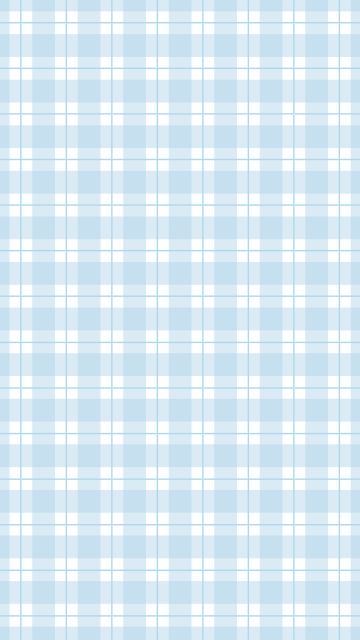
A Shadertoy shader for this pattern:

```glsl
const vec3 WHITE = vec3(0.993, 0.998, 1.0);
const vec3 PALE_BLUE = vec3(0.853, 0.920, 0.960);
const vec3 DEEP_BLUE = vec3(0.780, 0.880, 0.940);
const vec3 LINE_BLUE = vec3(0.700, 0.845, 0.915);

// Lengths are fractions of the canvas width
const vec2 PITCH = vec2(0.1264, 0.1266);
const vec2 FIRST_STRIPE = vec2(0.0579, 0.0632);
const float LINE_WIDTH = 0.0039;
const float LINE_SHIFT = 0.0018;
const float SHIFT_ROW = 6.5;

// Distance to the nearest centre of a repeating stripe
vec2 stripeDistance(vec2 p, vec2 first, vec2 pitch) {
    return abs(fract((p - first) / pitch + 0.5) - 0.5) * pitch;
}

// Coverage of a stripe with the given half width
vec2 stripe(vec2 dist, vec2 halfWidth, float pixel) {
    return clamp((halfWidth - dist) / pixel + 0.5, 0.0, 1.0);
}

void mainImage(out vec4 fragColor, in vec2 fragCoord) {
    float pixel = 1.0 / iResolution.x;
    vec2 p = vec2(fragCoord.x, iResolution.y - fragCoord.y) * pixel;

    // Wide bands: crossings of two blue bands are deepest
    vec2 gap = stripe(stripeDistance(p, FIRST_STRIPE, PITCH), PITCH * 0.25, pixel);
    vec2 band = 1.0 - gap;
    vec3 color = mix(WHITE, PALE_BLUE, band.x);
    color = mix(color, mix(PALE_BLUE, DEEP_BLUE, band.x), band.y);

    // Fine lines, with the lower rows set slightly off centre
    float row = (p.y - FIRST_STRIPE.y) / PITCH.y;
    vec2 lineStart = FIRST_STRIPE + vec2(0.0, LINE_SHIFT * step(SHIFT_ROW, row));
    vec2 line = stripe(stripeDistance(p, lineStart, PITCH), vec2(LINE_WIDTH * 0.5), pixel);
    color = mix(color, LINE_BLUE, max(line.x, line.y));

    fragColor = vec4(color, 1.0);
}
```
